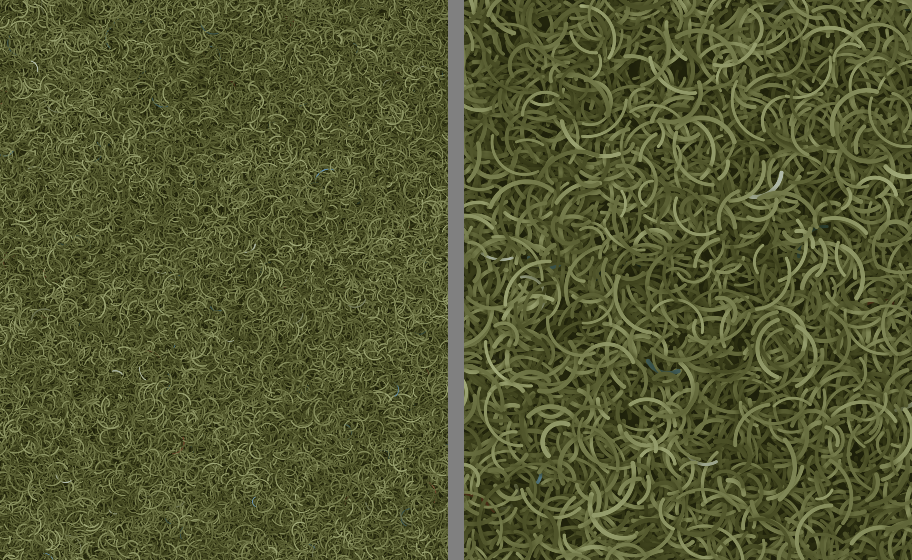
Left: the whole. Right: its middle third, enlarged.
Give the GLSL for this texture, as a Shadertoy shader.

```glsl
// Olive green felt: many layers of short curled fibres over a dark ground.
// Each layer is a turned grid with one random arc per cell; upper layers
// are lighter and cast a soft shadow on those below.

vec4 hash4(vec3 p) {
    vec4 q = fract(p.xyzx * vec4(0.1031, 0.1030, 0.0973, 0.1099));
    q += dot(q, q.wzxy + 33.33);
    return fract((q.xxyz + q.yzzw) * q.zywx);
}

float valueNoise(vec2 p) {
    vec2 cell = floor(p), f = fract(p);
    f = f * f * (3.0 - 2.0 * f);
    float a = hash4(vec3(cell, 91.0)).x;
    float b = hash4(vec3(cell + vec2(1, 0), 91.0)).x;
    float c = hash4(vec3(cell + vec2(0, 1), 91.0)).x;
    float d = hash4(vec3(cell + vec2(1, 1), 91.0)).x;
    return mix(mix(a, b, f.x), mix(c, d, f.x), f.y);
}

mat2 rotation(float angle) {
    float c = cos(angle), s = sin(angle);
    return mat2(c, s, -s, c);
}

// Distance to an arc whose middle lies at the origin
float arcDistance(vec2 p, float radius, float halfAngle) {
    p.y += radius;
    p.x = abs(p.x);
    vec2 tip = vec2(sin(halfAngle), cos(halfAngle));
    return tip.y * p.x > tip.x * p.y ? length(p - tip * radius)
                                     : abs(length(p) - radius);
}

// Olive ramp from deep shadow to pale fibre
vec3 olive(float tone) {
    tone = clamp(tone, 0.0, 1.25);
    return vec3(0.11 + 0.43 * tone, 0.12 + 0.45 * tone,
                0.04 + 0.34 * pow(tone, 1.3));
}

void mainImage(out vec4 fragColor, in vec2 fragCoord) {
    vec2 uv = fragCoord / iResolution.y;
    float pixel = 1.0 / iResolution.y;
    const float cellSize = 0.026;
    const int layers = 26;

    float tone = 0.12 * valueNoise(uv * 150.0);
    vec3 tint = vec3(1.0);

    for (int i = 0; i < layers; i++) {
        float depth = float(i) / float(layers - 1);
        vec2 p = rotation(float(i) * 1.7) * uv / cellSize + float(i) * 7.31;
        vec2 home = floor(p);

        for (int k = 0; k < 9; k++) {
            vec2 cell = home + vec2(k % 3 - 1, k / 3 - 1);
            vec4 shape = hash4(vec3(cell, float(i)));
            vec4 look = hash4(vec3(cell, float(i) + 40.5));

            // One curled fibre
            vec2 q = rotation(6.2832 * shape.z) * (p - cell - shape.xy);
            float radius = mix(0.3, 1.0, shape.w);
            float halfAngle = min(mix(0.5, 1.4, look.x), 0.85 / radius);
            float d = arcDistance(q, radius, halfAngle) * cellSize;
            if (d > 0.005) continue;

            // Soft shadow, then the fibre itself
            tone *= 1.0 - 0.16 * (1.0 - smoothstep(0.001, 0.0045, d));
            float halfWidth = mix(0.0008, 0.0014, look.y);
            float cover = 1.0 - smoothstep(halfWidth - 0.5 * pixel,
                                           halfWidth + 0.5 * pixel, d);
            float fibreTone = 0.1 + 0.55 * depth + 0.68 * (look.z - 0.3);
            tone = mix(tone, max(fibreTone, 0.03), cover);

            // A few stray dyed fibres: blue, rust or white
            vec3 dye = vec3(1.0);
            if (look.w > 0.998) dye = vec3(1.25, 1.25, 1.7);
            else if (look.w > 0.997) dye = vec3(1.3, 0.75, 0.9);
            else if (look.w > 0.995) dye = vec3(0.7, 0.95, 1.7);
            tint = mix(tint, dye, cover);
        }
    }

    // Gentle clumps and broad patches in the nap
    float clumps = valueNoise(uv * 45.0) - 0.5;
    float patches = valueNoise(uv * 7.0 + 20.0) - 0.5;
    tone *= 1.0 + 0.26 * clumps + 0.12 * patches;

    fragColor = vec4(olive(tone) * tint, 1.0);
}
```
